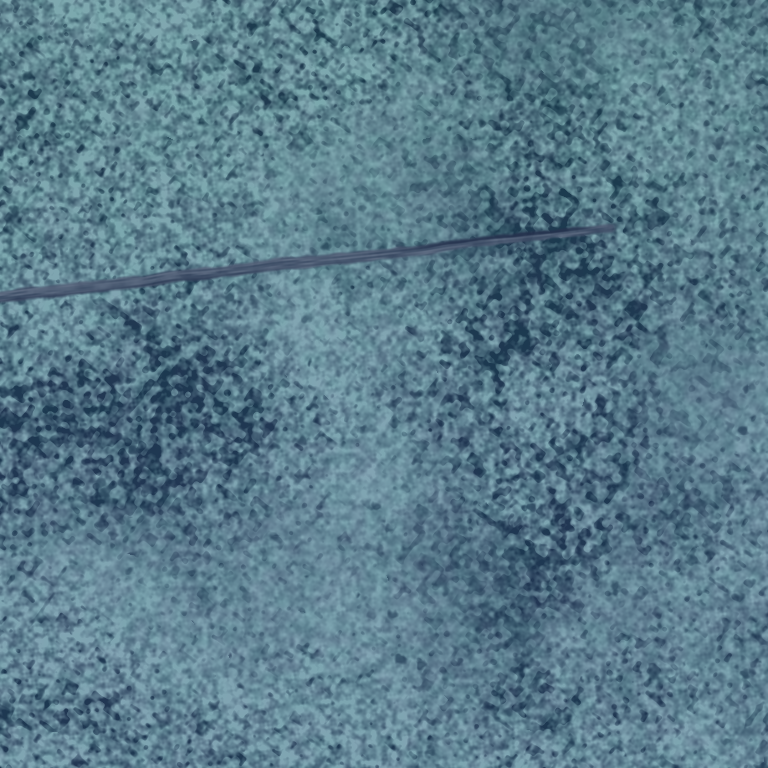
Reproduce this texture procedurally as a WebGL 2 fragment shader.

```glsl
#version 300 es
precision highp float;

uniform vec2 u_resolution;
out vec4 fragColor;

float hash(vec2 cell) {
    vec3 q = fract(vec3(cell.xyx) * 0.1031);
    q += dot(q, q.yzx + 33.33);
    return fract((q.x + q.y) * q.z);
}

float noise(vec2 p) {
    vec2 cell = floor(p);
    vec2 f = fract(p);
    f = f * f * (3.0 - 2.0 * f);
    float low = mix(hash(cell), hash(cell + vec2(1.0, 0.0)), f.x);
    float high = mix(hash(cell + vec2(0.0, 1.0)), hash(cell + vec2(1.0)), f.x);
    return mix(low, high, f.y);
}

float fbm(vec2 p) {
    float sum = 0.0;
    float weight = 0.5;
    for (int i = 0; i < 4; i++) {
        sum += weight * noise(p);
        p = mat2(1.6, 1.2, -1.2, 1.6) * p + 17.3;
        weight *= 0.5;
    }
    return sum / 0.9375;
}

// Coverage of scattered dark flecks, one candidate per grid cell
float flecks(vec2 p, float scale, float density, float pixel) {
    vec2 g = p * scale;
    g += 0.22 * (vec2(noise(p * 170.0), noise(p * 170.0 + 61.0)) - 0.5);
    float coverage = 0.0;
    for (int y = -1; y <= 1; y++) {
        for (int x = -1; x <= 1; x++) {
            vec2 cell = floor(g) + vec2(x, y);
            vec2 center = cell + vec2(hash(cell + 11.0), hash(cell + 47.0));
            float size = hash(cell + 83.0);
            float radius = mix(0.09, 0.25, size * size);
            float edge = 0.05 + pixel * scale;
            float disc = 1.0 - smoothstep(radius - edge, radius + edge, length(g - center));
            float present = step(hash(cell + 129.0), density);
            coverage = max(coverage, disc * present * mix(0.6, 1.0, hash(cell + 201.0)));
        }
    }
    return coverage;
}

void main() {
    vec2 p = gl_FragCoord.xy / u_resolution.y;
    float pixel = 1.0 / u_resolution.y;

    // Broad cloudy patches, with calmer and rougher regions
    float cloud = fbm(p * 4.5 + 3.0);
    float rough = mix(0.6, 1.15, smoothstep(0.3, 0.65, fbm(p * 4.0 + 29.0)));
    rough *= 1.0 - 0.3 * smoothstep(0.7, 1.0, p.x);

    // Fine mottled grain and small pits
    mat2 turn = mat2(0.8, 0.6, -0.6, 0.8);
    float grain = 0.65 * noise(p * 150.0) + 0.35 * noise(turn * p * 260.0);
    float pits = smoothstep(0.58, 0.82, noise(turn * p * 125.0 + 7.0) + 0.8 * (0.5 - cloud));
    float tone = 0.79 + 1.25 * rough * (grain - 0.5) + 0.8 * (cloud - 0.5);
    tone -= 0.52 * rough * pits;

    // Larger flecks gather in the darker patches
    float density = clamp(0.35 + 1.6 * (0.5 - cloud), 0.1, 0.75);
    float fleck = flecks(p, 38.0, density, pixel);
    tone = mix(tone, 0.03 + 0.2 * grain, 0.88 * fleck);

    vec3 color = mix(vec3(0.15, 0.25, 0.35), vec3(0.44, 0.58, 0.64), clamp(tone, -0.1, 1.2));
    color += vec3(-0.006, 0.014, -0.012) * smoothstep(0.35, 0.9, p.y);
    color += vec3(0.025, -0.01, 0.01) * (noise(p * 60.0 + 90.0) - 0.5);

    // Long shallow groove, tapering to the right
    float wobble = 0.003 * (noise(vec2(p.x * 22.0, 5.0)) - 0.5);
    float axis = 0.614 + 0.112 * p.x + wobble;
    float halfWidth = mix(0.0078, 0.0055, smoothstep(0.35, 0.8, p.x));
    halfWidth += 0.0025 * (noise(p * 75.0 + 13.0) - 0.5);
    float offset = p.y - axis;
    float soft = 0.0012 + pixel;
    float groove = 1.0 - smoothstep(halfWidth - soft, halfWidth + soft, abs(offset));
    groove *= 1.0 - smoothstep(0.795, 0.806, p.x);

    // Streaks along the groove and a shadow under its upper lip
    float streak = noise(vec2(p.x * 45.0, offset * 420.0));
    vec3 grooveColor = mix(vec3(0.22, 0.28, 0.38), vec3(0.36, 0.41, 0.50), streak);
    float lip = smoothstep(0.0, 0.003, offset) * smoothstep(0.5, 0.58, p.x);
    lip *= 1.0 - smoothstep(0.74, 0.79, p.x);
    float underside = 0.45 * smoothstep(0.002, 0.006, -offset) * (1.0 - smoothstep(0.2, 0.5, p.x));
    grooveColor = mix(grooveColor, vec3(0.12, 0.17, 0.28), max(0.85 * lip, underside));
    color = mix(color, grooveColor, 0.92 * groove);

    fragColor = vec4(color, 1.0);
}
```
